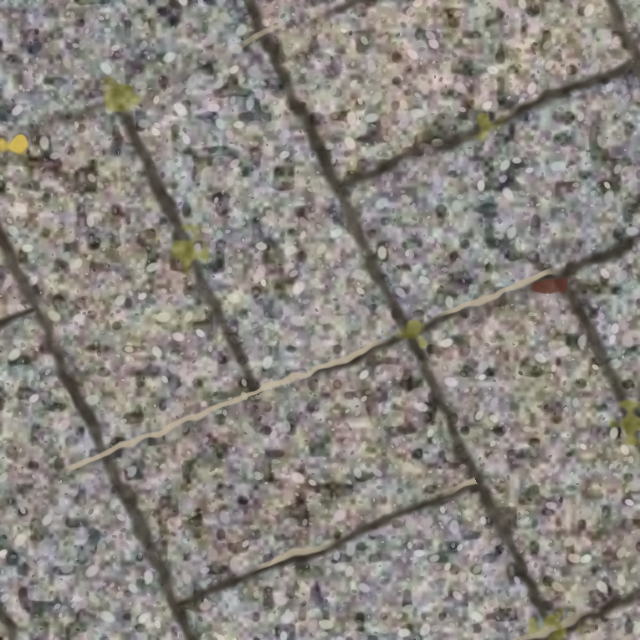
Give the GLSL for this texture, as a WebGL 1 fragment shader.

```glsl
precision highp float;
uniform vec2 u_resolution;

// Paving layout: square blocks of two bricks, alternating direction
const vec2 ORIGIN = vec2(0.638, 0.477);
const vec2 AXIS_ACROSS = vec2(0.472, 0.191);
const vec2 AXIS_UP = vec2(-0.222, 0.463);
const float BLOCK_SIZE = 0.511;
const float STEEP_JOINT = 0.0095;
const float SHALLOW_JOINT = 0.0075;
const float JOINT_SOFTNESS = 0.006;

// Aggregate
const float FINE_COUNT = 72.0;
const float COARSE_COUNT = 34.0;
const float STONE_TONE = 0.575;

const vec3 WARMTH = vec3(0.020, 0.0, -0.022);
const vec3 JOINT_DARK = vec3(0.24, 0.22, 0.19);
const vec3 STRAW = vec3(0.76, 0.71, 0.62);
const vec3 MOSS = vec3(0.53, 0.52, 0.27);
const vec3 LEAF = vec3(0.86, 0.75, 0.34);
const vec3 RUST = vec3(0.36, 0.20, 0.16);
const vec2 LEAF_POS = vec2(0.028, 0.772);
const vec2 RUST_POS = vec2(0.860, 0.552);

float hash(vec2 p) {
  p = fract(p * vec2(0.1731, 0.2637));
  p += dot(p, p.yx + 31.32);
  return fract(sin(dot(p, vec2(12.9898, 78.233))) * 4375.85);
}

float noise(vec2 p) {
  vec2 i = floor(p), f = fract(p);
  f = f * f * (3.0 - 2.0 * f);
  float low = mix(hash(i), hash(i + vec2(1.0, 0.0)), f.x);
  float high = mix(hash(i + vec2(0.0, 1.0)), hash(i + 1.0), f.x);
  return mix(low, high, f.y);
}

float cross2(vec2 a, vec2 b) { return a.x * b.y - a.y * b.x; }

// Scattered oval chips: x is coverage, y a random tone
vec2 pebbles(vec2 p, float cover) {
  vec2 cell = floor(p), best = vec2(0.0);
  for (int j = -1; j <= 1; j++) {
    for (int i = -1; i <= 1; i++) {
      vec2 id = cell + vec2(float(i), float(j));
      vec2 d = p - id - vec2(hash(id), hash(id + 17.3));
      float angle = 6.2832 * hash(id + 41.7);
      float c = cos(angle), s = sin(angle);
      d = vec2(c * d.x + s * d.y, 1.5 * (c * d.y - s * d.x));
      float radius = mix(0.22, 0.52, hash(id + 71.1));
      float mask = 1.0 - smoothstep(radius * 0.5, radius, length(d));
      mask *= step(hash(id + 97.9), cover);
      if (mask > best.x) best = vec2(mask, hash(id + 123.4));
    }
  }
  return best;
}

vec3 stone(vec2 p, float warm, float brickRandom) {
  float tone = STONE_TONE + 0.04 * (brickRandom - 0.5);
  tone += 0.24 * (noise(p * 60.0) - 0.5) + 0.28 * (noise(p * 125.0) - 0.5);
  vec2 fine = pebbles(p * FINE_COUNT, 0.9);
  tone = mix(tone, 0.37 + 0.42 * fine.y, 0.6 * fine.x);
  tone -= 0.20 * smoothstep(0.58, 0.82, noise(p * 55.0 + 9.0));
  vec2 coarse = pebbles(p * COARSE_COUNT + 5.0, mix(0.25, 0.5, brickRandom));
  tone = mix(tone, 0.60 + 0.27 * coarse.y, 0.75 * coarse.x);
  vec3 color = tone + WARMTH * (0.2 + 1.4 * warm);
  color += (noise(p * 38.0 + 31.0) - 0.5) * vec3(0.05, 0.0, -0.06);
  return color + (noise(p * 47.0 + 63.0) - 0.5) * vec3(0.03, -0.04, 0.04);
}

float blob(vec2 p, vec2 center, float radius) {
  float d = length((p - center) * vec2(0.8, 1.2)) + 0.02 * (noise(p * 60.0) - 0.5);
  return 1.0 - smoothstep(radius * 0.6, radius, d);
}

void main() {
  vec2 p = gl_FragCoord.xy / u_resolution;

  // Uneven brick edges, then slanted block coordinates
  vec2 d = p - ORIGIN;
  d += 0.010 * (vec2(noise(p * 14.0), noise(p * 14.0 + 50.0)) - 0.5);
  d += 0.009 * (vec2(noise(p * 48.0), noise(p * 48.0 + 80.0)) - 0.5);
  vec2 g = vec2(cross2(d, AXIS_UP), cross2(AXIS_ACROSS, d)) / cross2(AXIS_ACROSS, AXIS_UP);

  // Brick within its block, and distance to its edges
  vec2 block = floor(g);
  bool lying = mod(block.x + block.y, 2.0) < 0.5;
  vec2 period = lying ? vec2(1.0, 0.5) : vec2(0.5, 1.0);
  vec2 q = g / period;
  vec2 corner = floor(q) * period;
  vec2 edge = (0.5 - abs(fract(q) - 0.5)) * period * BLOCK_SIZE;
  float brickRandom = hash(corner * 2.0 + 7.0);
  vec2 halfStep = (corner - block) * 2.0;
  float warmSide = lying ? halfStep.y : 1.0 - halfStep.x;
  vec3 color = stone(p, mix(warmSide, brickRandom, 0.35), brickRandom);

  // Dark joints; shallow ones are partly filled with grit
  float row = floor(g.y * 2.0 + 0.5);
  float wear = noise(p * 9.0 + 20.0);
  float width = mix(0.6, 1.25, noise(p * 26.0 + 3.0));
  vec2 halfWidth = vec2(STEEP_JOINT, SHALLOW_JOINT) * width;
  vec2 joint = 1.0 - smoothstep(halfWidth - JOINT_SOFTNESS, halfWidth + JOINT_SOFTNESS, edge);
  joint.x *= mix(0.75, 1.0, wear);
  joint.y *= smoothstep(0.1, 0.75, wear + 0.3 * mod(row, 2.0));
  float grime = 1.0 - smoothstep(0.0, 0.035, min(edge.x, edge.y));
  color *= 1.0 - 0.10 * grime;
  vec3 jointColor = JOINT_DARK + 0.16 * (noise(p * 70.0 + 11.0) - 0.5);
  color = mix(color, jointColor, 0.92 * max(joint.x, joint.y));

  // Straw lying along the upper side of shallow joints
  float litter = noise(vec2(g.x * 3.2 + 4.0, row * 7.3)) + (row == 0.0 ? 0.3 : -0.1);
  float strand = 1.0 - smoothstep(0.002, 0.007, abs(edge.y - 0.007));
  strand *= 1.0 - smoothstep(0.45, 0.5, fract(q.y));
  color = mix(color, STRAW, 0.8 * strand * smoothstep(0.5, 0.75, litter));

  // Moss tufts at some joint crossings
  vec2 node = floor(g * 2.0 + 0.5);
  float tuft = length(g - node * 0.5) * BLOCK_SIZE + 0.05 * (noise(p * 65.0) - 0.5);
  float moss = (1.0 - smoothstep(0.008, 0.032, tuft)) * step(hash(node + 3.0), 0.4);
  color = mix(color, MOSS + 0.25 * (noise(p * 95.0) - 0.5), 0.75 * moss);

  // Fallen leaf scraps
  color = mix(color, RUST, 0.75 * blob(p, RUST_POS, 0.020));
  color = mix(color, LEAF, 0.85 * blob(p, LEAF_POS, 0.020));

  gl_FragColor = vec4(clamp(color, 0.0, 1.0), 1.0);
}
```
